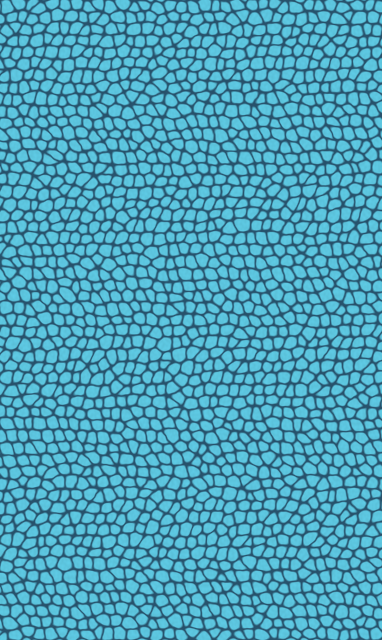
This pattern is drawn by a WebGL 1 fragment shader. Its source:

```glsl
precision highp float;
// Packed pale blue pebbles on a dark teal cloth, leaning left and right in bands.
// Each pebble is a cell of a weighted Voronoi (power) diagram, measured in a
// tilted, stretched metric, with its borders smoothly blended and inset.

uniform vec2 u_resolution;

const float TAU = 6.2831853;
const float ROWS = 55.0;           // pebble rows per canvas height
const float JITTER = 0.58;         // full range of site displacement
const float SIZE_SPREAD = 0.16;    // range of the power weights
const float ROUNDING = 0.085;      // corner radius scale, in cells
const float GAP = 0.068;           // half gap between pebbles, in cells
const float SOFTNESS = 0.085;      // half width of the printed edge, in cells

const vec3 PEBBLE = vec3(0.362, 0.775, 0.875);
const vec3 GROUND = vec3(0.152, 0.322, 0.422);

vec3 hash3(vec2 p) {
  vec3 q = vec3(dot(p, vec2(127.1, 311.7)),
                dot(p, vec2(269.5, 183.3)),
                dot(p, vec2(419.2, 371.9)));
  return fract(sin(q) * 43758.545);
}

float cornerGradient(vec2 corner, vec2 offset) {
  float angle = TAU * hash3(corner).x;
  return dot(vec2(cos(angle), sin(angle)), offset);
}

// Gradient noise, roughly -0.7 to 0.7
float gradientNoise(vec2 p) {
  vec2 i = floor(p);
  vec2 f = p - i;
  vec2 u = f * f * f * (f * (f * 6.0 - 15.0) + 10.0);
  vec2 e = vec2(1.0, 0.0);
  float low = mix(cornerGradient(i, f), cornerGradient(i + e.xy, f - e.xy), u.x);
  float high = mix(cornerGradient(i + e.yx, f - e.yx), cornerGradient(i + e.xx, f - e.xx), u.x);
  return mix(low, high, u.y);
}

// Site position in xy (alternate rows are staggered), power weight in z
vec3 pebbleSite(vec2 id) {
  vec3 h = hash3(id);
  vec2 center = id + vec2(0.5 + 0.5 * mod(id.y, 2.0), 0.5);
  return vec3(center + (h.xy - 0.5) * JITTER, h.z * SIZE_SPREAD);
}

// Rotates into the leaning axis, then shortens lengths along it
mat2 leaningMetric(float angle, float stretch) {
  float c = cos(angle);
  float s = sin(angle);
  float k = sqrt(stretch);
  return mat2(c / k, -s * k, s / k, c * k);
}

// Signed distance to the pebble edge, positive inside
float pebbleDistance(vec2 p, mat2 metric, float rounding, float gap) {
  vec2 base = floor(p - vec2(0.25, 0.0));

  // Owner of this point: smallest power distance
  vec2 owner = vec2(0.0);
  float ownerPower = 1e3;
  for (int y = -2; y <= 2; y++) {
    for (int x = -2; x <= 2; x++) {
      vec3 site = pebbleSite(base + vec2(float(x), float(y)));
      vec2 r = metric * (site.xy - p);
      float power = dot(r, r) - site.z;
      if (power < ownerPower) {
        ownerPower = power;
        owner = r;
      }
    }
  }

  // Smooth minimum of the distances to all borders
  float sum = 0.0;
  for (int y = -2; y <= 2; y++) {
    for (int x = -2; x <= 2; x++) {
      vec3 site = pebbleSite(base + vec2(float(x), float(y)));
      vec2 r = metric * (site.xy - p);
      float separation = length(r - owner);
      if (separation > 0.01) {
        float border = 0.5 * (dot(r, r) - site.z - ownerPower) / separation;
        sum += exp(-border / rounding);
      }
    }
  }
  return -rounding * log(sum) - gap;
}

void main() {
  vec2 uv = gl_FragCoord.xy / u_resolution.y;
  vec2 p = uv * ROWS;

  // Uneven outlines
  vec2 wobble = vec2(gradientNoise(p * 1.9), gradientNoise(p * 1.9 + 37.0));
  p += 0.09 * wobble;

  // Bands of alternating lean
  float lean = 0.65 * cos(TAU * (uv.y - 0.18) / 0.247) + 0.6 * gradientNoise(uv * 9.0);
  float edge = pebbleDistance(p, leaningMetric(lean, 1.25), ROUNDING, GAP);

  float soft = max(SOFTNESS, 0.7 * ROWS / u_resolution.y);
  vec3 color = mix(GROUND, PEBBLE, smoothstep(-soft, soft, edge));

  // Faint cloth grain
  float grain = gradientNoise(uv * vec2(210.0, 170.0));
  gl_FragColor = vec4(color * (1.0 + 0.05 * grain), 1.0);
}
```
